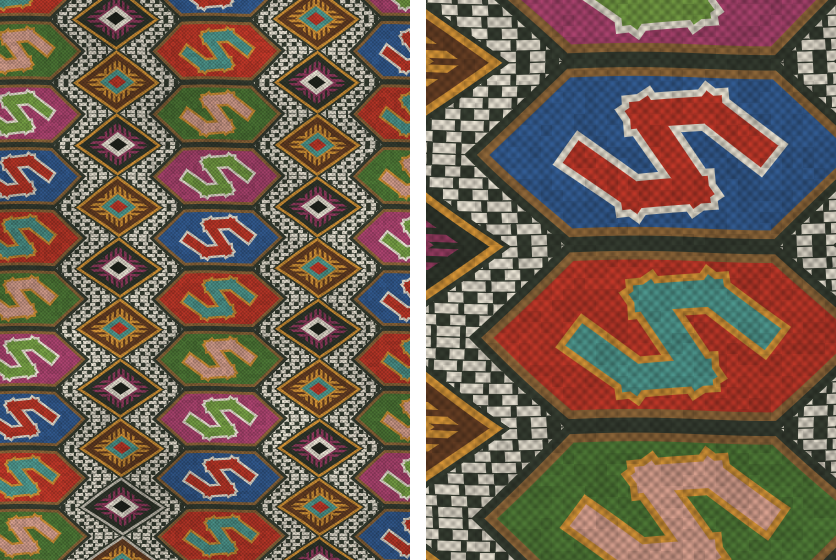
Left: the whole. Right: its middle third, enlarged.
Give the GLSL for this pattern, as a WebGL 1 fragment shader.

```glsl
precision highp float;
// Woven cloth: columns of hexagons with hooked motifs, diamond chains and stitched zigzags.
uniform vec2 u_resolution;

const float HEIGHT = 768.0;   // design units down the canvas
const float COLUMN = 273.0;   // spacing of hexagon columns
const float ROW = 84.0;       // height of one repeat

const vec3 DARK = vec3(0.16, 0.19, 0.15);
const vec3 WHITE = vec3(0.80, 0.78, 0.73);
const vec3 GOLD = vec3(0.73, 0.50, 0.17);
const vec3 TAN = vec3(0.48, 0.34, 0.18);
const vec3 BROWN = vec3(0.33, 0.19, 0.10);
const vec3 RED = vec3(0.66, 0.17, 0.12);
const vec3 GREEN = vec3(0.25, 0.41, 0.17);
const vec3 LEAF = vec3(0.39, 0.54, 0.22);
const vec3 MAGENTA = vec3(0.58, 0.21, 0.37);
const vec3 BLUE = vec3(0.15, 0.30, 0.50);
const vec3 TEAL = vec3(0.25, 0.52, 0.49);
const vec3 ROSE = vec3(0.75, 0.55, 0.49);

float hash(vec2 p) {
  return fract(sin(dot(p, vec2(12.99, 78.23))) * 4375.85);
}

// Coverage of a shape with signed distance d.
float fill(float d, float px) {
  return clamp(0.5 - d / px, 0.0, 1.0);
}

vec3 pick(float i, vec3 a, vec3 b, vec3 c, vec3 d) {
  return i < 0.5 ? a : i < 1.5 ? b : i < 2.5 ? c : d;
}

// Square-ended bar from a to b with half width w.
float bar(vec2 p, vec2 a, vec2 b, float w) {
  vec2 dir = normalize(b - a);
  vec2 q = p - 0.5 * (a + b);
  float along = abs(dot(q, dir)) - 0.5 * length(b - a);
  float across = abs(dot(q, vec2(-dir.y, dir.x)));
  return max(along, across) - w;
}

float halfHook(vec2 p, float w) {
  float d = bar(p, vec2(-40.0, -3.0), vec2(-17.0, -20.0), w);
  d = min(d, bar(p, vec2(-17.0, -20.0), vec2(12.0, -17.0), w));
  return min(d, bar(p, vec2(12.0, -17.0), vec2(0.0), w));
}

// Meander with half-turn symmetry.
float hook(vec2 p, float w) {
  return min(halfHook(p, w), halfHook(-p, w));
}

float hexagon(vec2 p) {
  p = abs(p);
  return max(p.y - 38.5, (p.x + 1.05 * p.y - 88.0) * 0.69);
}

// White keyed stitches stepping along the zigzag between hexagons and diamonds.
vec3 zigzag(vec2 p, float px) {
  float stitch = ROW / 16.0;
  float t = abs(p.y) / stitch;
  float row = floor(t);
  float u = abs(p.x) - 88.0 + 1.2 * (row + 0.5) * stitch;
  float odd = mod(row, 2.0);
  float f = fract(u / 13.5 + 0.1);
  float across = abs(f - mix(0.47, 0.62, odd)) - mix(0.40, 0.26, odd);
  float along = abs(fract(t) - 0.5) - 0.44;
  float inner = 94.0 - 1.05 * abs(p.y) - abs(p.x);
  float outer = abs(p.x) - 132.0 + 1.38 * abs(p.y);
  float d = max(max(across * 13.5, along * stitch), max(inner, outer) * 0.65);
  return mix(DARK, WHITE, fill(d, px));
}

vec3 hexagonMotif(vec3 ground, vec2 p, float kind, float px) {
  vec3 field = pick(kind, RED, GREEN, MAGENTA, BLUE);
  vec3 core = pick(kind, TEAL, ROSE, LEAF, RED);
  vec3 edge = pick(kind, GOLD, GOLD, WHITE, WHITE);
  float d = hexagon(p);
  vec3 c = mix(ground, TAN, fill(d, px));
  c = mix(c, field, fill(d + 4.0, px));
  float s = hook(p, 6.2);
  c = mix(c, edge, fill(s - 3.3, px));
  return mix(c, core, fill(s, px));
}

// Nested diamond with a combed fringe; dark is 1 for the black version.
vec3 diamondMotif(vec3 ground, vec2 p, float dark, vec3 line, float px) {
  vec2 n = abs(p) / vec2(59.0, 42.0);
  float d = (n.x + n.y - 1.0) * 34.2;
  vec3 c = mix(ground, line, fill(d, px));
  c = mix(c, mix(BROWN, DARK * 0.85, dark), fill(d + 3.6, px));
  float s = n.x < n.y ? p.x : p.y;
  float tooth = (abs(fract(s / 6.5) - 0.5) - 0.27) * 6.5;
  float comb = min(max(d + 10.5, tooth), d + 18.0);
  c = mix(c, mix(GOLD, MAGENTA * 0.85, dark), fill(comb, px));
  c = mix(c, mix(TEAL, WHITE, dark), fill(d + 20.5, px));
  return mix(c, mix(RED, DARK * 0.5, dark), fill(d + 27.0, px));
}

void main() {
  float px = HEIGHT / u_resolution.y;
  vec2 p = gl_FragCoord.xy * px;
  float down = HEIGHT - p.y;

  // Cloth drifts sideways at the left and tightens toward the bottom.
  float x = p.x - (down / HEIGHT - 0.5) * mix(12.0, 3.0, p.x / 562.0);
  x += 0.9 * sin(down * 0.06 + sin(p.x * 0.03)) - 300.0;
  float q = (down - 26.0 + 0.8 * sin(p.x * 0.05)) / 87.5;
  float r = q + 0.006 * q * q;

  float col = floor(x / COLUMN + 0.5);
  float row = floor(r);
  vec2 hexP = vec2(x - col * COLUMN, (0.5 - fract(r)) * ROW);
  float gap = floor(x / COLUMN);
  float link = floor(r + 0.5);
  vec2 diaP = vec2(x - (gap + 0.5) * COLUMN, (link - r) * ROW);

  vec3 c = zigzag(hexP, px);
  c = hexagonMotif(c, hexP, mod(row - col, 4.0), px);
  vec3 line = mix(GOLD, WHITE * 0.85, step(7.5, r) * step(gap, -0.5));
  c = diamondMotif(c, diaP, mod(link + gap, 2.0), line, px);

  // Staggered beads, uneven dye and soft folds.
  float bead = sin(p.x * 1.25) * sin(p.y * 1.25);
  float thread = hash(floor(p / 5.0)) - 0.5;
  float dye = hash(vec2(col, row) + 7.0) - 0.5;
  float fold = sin(p.x * 0.017 + 1.3 * sin(p.y * 0.011)) + 0.6 * sin(p.y * 0.023 + p.x * 0.009);
  c *= 0.97 + 0.15 * bead + 0.14 * thread + 0.08 * dye + 0.035 * fold;
  c = mix(c, vec3(0.46, 0.43, 0.37), 0.07);
  gl_FragColor = vec4(clamp(c, 0.0, 1.0), 1.0);
}
```
